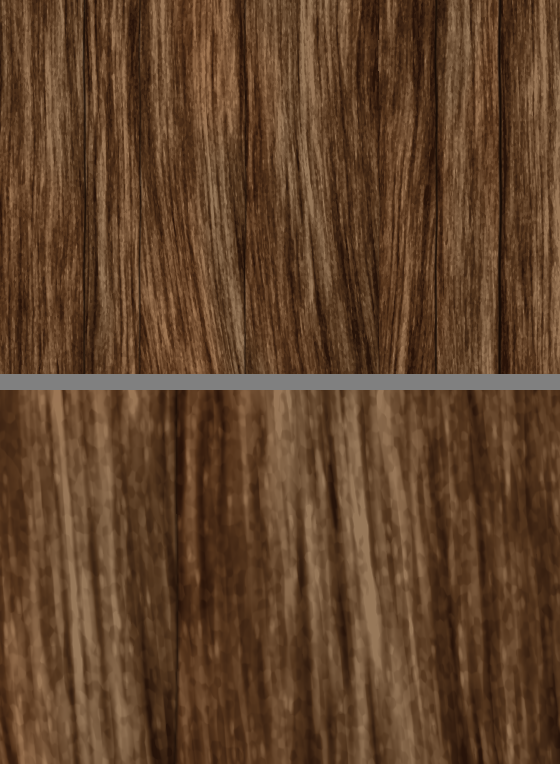
Top: the whole. Bottom: its middle third, enlarged.
Give the GLSL for this texture, as a Shadertoy shader.

```glsl
const vec3 DARK = vec3(0.15, 0.075, 0.035);
const vec3 MID  = vec3(0.325, 0.212, 0.118);
const vec3 PALE = vec3(0.54, 0.42, 0.305);
const vec3 WARM = vec3(1.06, 0.98, 0.91);

const int PLANKS = 7;
const float LEFT_EDGE[PLANKS]  = float[](-0.1, 0.151, 0.25, 0.438, 0.677, 0.779, 0.893);
const float SEAM_WIDTH[PLANKS] = float[](0.001, 0.0016, 0.0012, 0.0012, 0.001, 0.0016, 0.0030);
const float SEAM_DEPTH[PLANKS] = float[](0.0, 0.75, 0.6, 0.45, 0.2, 0.85, 0.95);
const float RING_DEPTH[PLANKS] = float[](0.20, 0.26, 0.24, 0.26, 0.26, 0.10, 0.24);
// Per plank: base tone, sideways bend, shade at left edge, shade at right edge
const vec4 PLANK[PLANKS] = vec4[](
    vec4(0.63,  0.008, 0.00, 0.05), vec4(0.66,  0.004, 0.34, 0.10),
    vec4(0.68,  0.055, 0.00, 0.30), vec4(0.70,  0.045, 0.06, 0.30),
    vec4(0.66, -0.035, 0.10, 0.12), vec4(0.65,  0.008, 0.10, 0.12),
    vec4(0.64,  0.006, 0.26, 0.00));
const float SHADE_REACH = 0.022;

// Stains: centre and radii, then the change of tone
const int STAINS = 7;
const vec4 STAIN[STAINS] = vec4[](
    vec4(0.835, 0.58, 0.018, 0.17), vec4(0.826, 0.03, 0.011, 0.11),
    vec4(0.172, 0.64, 0.010, 0.04), vec4(0.757, 0.14, 0.018, 0.16),
    vec4(0.475, 0.19, 0.030, 0.09), vec4(0.478, 0.65, 0.024, 0.40),
    vec4(0.020, 0.15, 0.050, 0.25));
const float STAIN_TONE[STAINS] = float[](-0.20, -0.24, -0.18, -0.16, 0.13, 0.11, -0.12);

const float BROAD = 0.40, STREAK = 0.46, LINE = 0.50, FIBRE = 0.42, GRIT = 0.24;
const float RINGS = 62.0;
const float FLECK_TONE = 0.22;
const float TAU = 6.2832;

vec2 hash2(vec2 p) {
    vec3 q = fract(p.xyx * vec3(0.1031, 0.1030, 0.0973));
    q += dot(q, q.yzx + 33.33);
    return fract((q.xx + q.yz) * q.zy);
}

// Smooth cellular noise centred on zero: cell values blended by distance
float cells(vec2 p) {
    vec2 base = floor(p);
    float sum = 0.0, weight = 0.0;
    for (int j = -1; j <= 1; j++)
    for (int i = -1; i <= 1; i++) {
        vec2 cell = base + vec2(i, j);
        vec2 d = cell + hash2(cell) - p;
        float w = exp(-7.0 * dot(d, d));
        sum += w * hash2(cell + 71.0).x;
        weight += w;
    }
    return sum / weight - 0.5;
}

// Sparse short flecks, one in some of the cells
float flecks(vec2 p) {
    vec2 cell = floor(p);
    vec2 d = p - cell - 0.3 - 0.4 * hash2(cell);
    return step(0.84, hash2(cell + 19.0).y) * smoothstep(0.45, 0.1, length(d));
}

vec3 woodColor(float tone) {
    tone = clamp(tone, 0.0, 1.12);
    return tone < 0.5 ? mix(DARK, MID, 2.0 * tone) : mix(MID, PALE, 2.0 * tone - 1.0);
}

void mainImage(out vec4 fragColor, in vec2 fragCoord) {
    vec2 uv = fragCoord / iResolution.xy;
    float pixel = 1.0 / iResolution.x;

    // Find the plank and the seams, which wander slightly
    float x = uv.x + 0.0009 * sin(uv.y * 9.0) + 0.0005 * sin(uv.y * 23.0 + 1.0);
    int id = 0;
    float seam = 0.0;
    for (int i = 1; i < PLANKS; i++) {
        float d = abs(x - LEFT_EDGE[i]);
        if (x > LEFT_EDGE[i]) id = i;
        seam = max(seam, SEAM_DEPTH[i] * (1.0 - smoothstep(0.0, SEAM_WIDTH[i] + pixel, d)));
    }
    float right = id + 1 < PLANKS ? LEFT_EDGE[id + 1] : 1.1;
    vec4 plank = PLANK[id];
    float seed = float(id) * 37.0;

    // Bend the grain along the plank
    float sway = 0.0030 * sin(uv.y * 5.0 + seed + uv.x * 20.0)
               + 0.0014 * sin(uv.y * 13.0 + seed * 1.7 + uv.x * 45.0);
    float drop = 1.0 - uv.y;
    vec2 g = vec2(uv.x - plank.y * drop * drop + sway, uv.y + seed);

    // Layered grain, from wide bands down to fibres
    float broad = cells(g * vec2(17.0, 1.3));
    float tone = plank.x + BROAD * broad
               + STREAK * cells(g * vec2(58.0, 2.0))
               + LINE * cells(g * vec2(135.0, 3.5))
               + FIBRE * cells(g * vec2(290.0, 20.0))
               + GRIT * cells(g * vec2(330.0, 130.0));

    // Dark growth rings of uneven spacing
    float phase = TAU * RINGS * g.x + 9.0 * broad + 2.5 * sin(g.x * 90.0 + seed);
    float ring = pow(0.5 + 0.5 * sin(phase), 3.0);
    tone -= RING_DEPTH[id] * ring * (1.0 + 1.2 * broad);
    tone += FLECK_TONE * flecks(g * vec2(230.0, 45.0));

    // Stains and shaded plank edges
    for (int i = 0; i < STAINS; i++) {
        vec2 d = (vec2(g.x + plank.y * drop * drop, uv.y) - STAIN[i].xy) / STAIN[i].zw;
        tone += STAIN_TONE[i] * exp(-dot(d, d));
    }
    tone -= plank.z * exp(-max(x - LEFT_EDGE[id], 0.0) / SHADE_REACH);
    tone -= plank.w * exp(-max(right - x, 0.0) / SHADE_REACH);

    vec3 color = woodColor(tone);
    color *= mix(vec3(1.0), WARM, clamp(0.4 + 1.5 * cells(g * vec2(9.0, 1.6) + 5.0), 0.0, 1.0));
    color = mix(color, DARK * 0.5, seam);
    fragColor = vec4(color, 1.0);
}
```
